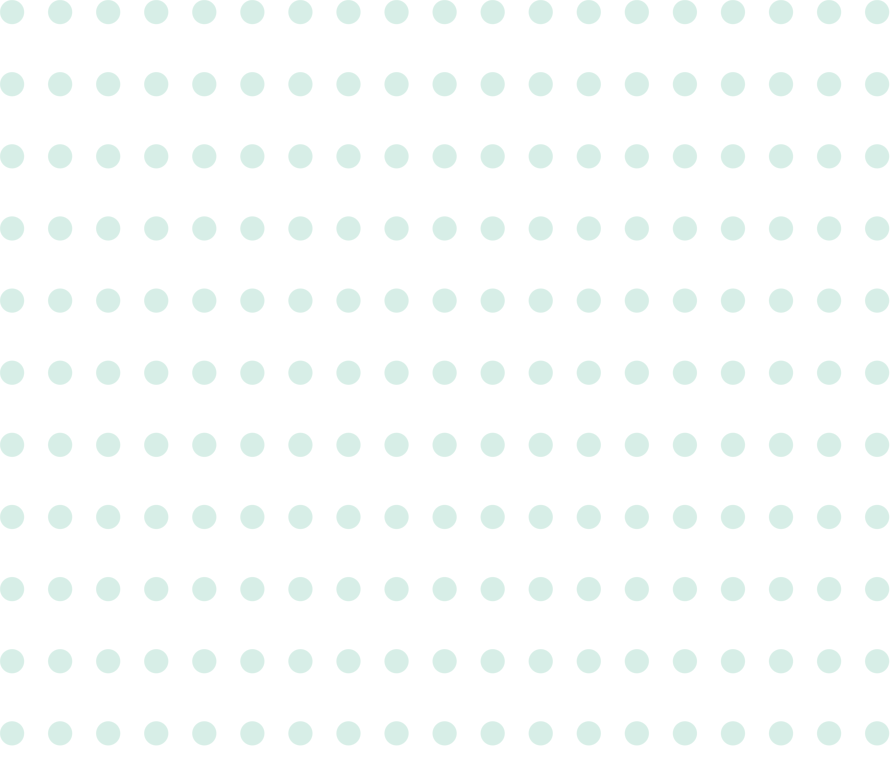
A Shadertoy shader for this pattern:

```glsl
// Rows of pale mint dots on white, spaced wider down than across.

// Signed distance to the nearest dot of a grid whose first dot sits at the top left
float dotGrid(vec2 p, vec2 spacing, float radius) {
    vec2 cell = mod(p - radius + 0.5 * spacing, spacing) - 0.5 * spacing;
    return length(cell) - radius;
}

void mainImage(out vec4 fragColor, in vec2 fragCoord) {
    // Canvas heights, measured from the top left corner
    vec2 p = vec2(fragCoord.x, iResolution.y - fragCoord.y) / iResolution.y;
    float pixel = 1.0 / iResolution.y;

    float d = dotGrid(p, vec2(0.0613, 0.0920), 0.0154);

    // Smooth edge about one and a half pixels wide
    float dotMask = 1.0 - smoothstep(-0.75 * pixel, 0.75 * pixel, d);

    vec3 color = mix(vec3(1.0), vec3(0.845, 0.935, 0.905), dotMask);
    fragColor = vec4(color, 1.0);
}
```
